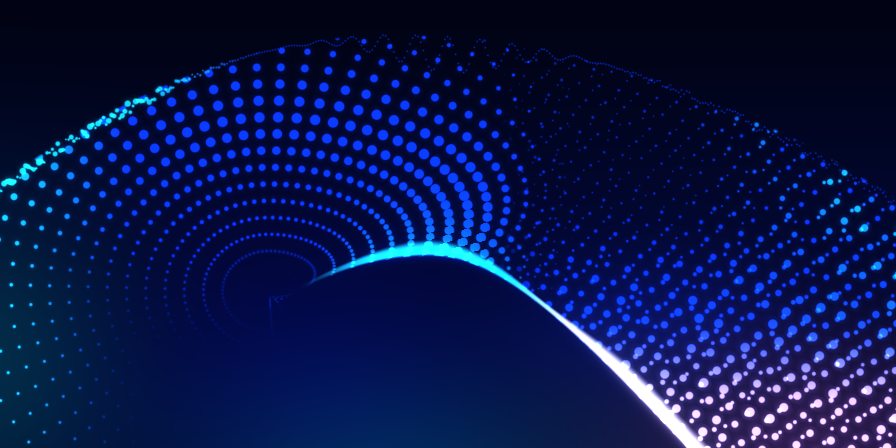
This background is drawn by a Shadertoy shader. Its source:

```glsl
// A glowing arch of dots on deep navy: rings of dots on the left, a leaning
// sheet of dots on the right, a beaded outer rim and a bright inner ridge.
// Each sheet is a warped grid; cell offsets are mapped back to keep dots round.
const vec3 BLUE = vec3(0.03, 0.19, 1.00);
const vec3 CYAN = vec3(0.08, 0.92, 1.00);
const vec3 LILAC = vec3(0.84, 0.70, 1.00);
const vec3 WHITE = vec3(0.97, 0.95, 1.00);

float hash(vec2 cell) {
    vec3 k = fract(vec3(cell.xyx) * 0.1031);
    k += dot(k, k.yzx + 33.33);
    return fract((k.x + k.y) * k.z);
}
// Soft-edged disc with a faint halo
float dotLight(vec2 offset, float radius, float pixel) {
    float d = length(offset);
    return 1.0 - smoothstep(-pixel, pixel, d - radius) + 0.16 * exp(-d * d / (2.5 * radius * radius));
}
float glow(vec2 p, vec2 centre, vec2 size) {
    vec2 q = (p - centre) / size;
    return exp(-dot(q, q));
}
// Heights of the outer rim and the inner ridge
float rimHeight(float x) {
    float d = x - 0.885;
    return 0.922 - (d < 0.0 ? 0.424 : 0.295) * d * d;
}
float ridgeHeight(float x) {
    float d = x - 0.96;
    return 0.43 - (d < 0.0 ? 0.91 * d * d : 1.2 * (sqrt(d * d + 0.0784) - 0.28));
}
vec3 background(vec2 p) {
    vec3 col = mix(vec3(0.006, 0.024, 0.17), vec3(0.004, 0.012, 0.08), smoothstep(0.5, 1.0, p.y));
    col += vec3(0.00, 0.15, 0.10) * glow(p, vec2(-0.05, 0.20), vec2(0.29, 0.33));
    col += vec3(0.00, 0.00, 0.13) * glow(p, vec2(0.70, 0.18), vec2(0.45, 0.28));
    col += vec3(0.00, 0.14, 0.13) * glow(p, vec2(0.88, -0.08), vec2(0.50, 0.25));
    col += vec3(0.01, 0.03, 0.16) * glow(p, vec2(1.45, 0.28), vec2(0.28, 0.16));
    return col + vec3(0.17, 0.08, 0.13) * glow(p, vec2(1.80, 0.00), vec2(0.42, 0.24));
}
// Ring size and angle from the top; on the right the ring centres climb as they grow
vec2 ringCoords(vec2 q) {
    if (q.x < 0.0) return vec2(length(vec2(q.x, q.y / 0.87)), atan(q.x, q.y / 0.87));
    float r = (sqrt(16.0 * q.y * q.y + 1.81 * q.x * q.x) - 2.96 * q.y) / 0.905;
    return vec2(r, atan(q.x, (q.y - 0.37 * r) / 0.5));
}
vec3 ringSheet(vec2 p, float pixel) {
    const vec2 DENSITY = vec2(23.3, 10.7);
    const float E = 0.001;
    vec2 q = p - vec2(0.60, 0.35);
    vec2 ring = ringCoords(q);
    mat2 stretch = mat2(ringCoords(q + vec2(E, 0.0)) - ring, ringCoords(q + vec2(0.0, E)) - ring) / E;
    vec2 cell = fract(ring * DENSITY + vec2(0.1, 0.0)) - 0.5;
    vec2 offset = inverse(stretch) * (cell / DENSITY);

    float depth = rimHeight(p.x) - p.y;
    float height = p.y - ridgeHeight(p.x);
    float band = exp(-pow((ring.x - 0.46) / 0.18, 2.0));
    float facing = smoothstep(-0.5, 0.6, dot(normalize(q), vec2(0.5, 0.86)));
    float leftRim = smoothstep(0.40, 0.0, p.x) * exp(-depth * 8.0);
    float radius = 0.003 + 0.0085 * band * facing + 0.006 * leftRim;
    radius *= 1.0 - 0.6 * smoothstep(1.06, 1.24, p.x);

    float light = max(smoothstep(0.2, 0.55, p.y), smoothstep(0.35, 0.0, p.x));
    light *= smoothstep(0.05, 0.16, ring.x) * smoothstep(1.32, 1.15, p.x) * smoothstep(-0.004, 0.006, depth);
    light *= mix(1.0, smoothstep(-0.004, 0.004, height), smoothstep(0.55, 0.65, p.x));
    float cyan = max(smoothstep(0.30, 0.0, p.x) * 0.7,
                     exp(-abs(height) * 22.0) * smoothstep(0.65, 0.85, p.x));
    return mix(BLUE, CYAN, cyan) * light * dotLight(offset, radius, pixel);
}
// Leaning rows that sweep down to the right; shift and scale vary the layers
vec3 sweepSheet(vec2 p, vec2 shift, float scale, float jitter, float pixel) {
    const vec2 GAP = vec2(0.040, 0.036);
    const float LEAN = 0.35;
    float slope = 0.4 * (p.x - 0.9);
    vec2 grid = vec2(p.x + LEAN * p.y, p.y + 0.2 * (p.x - 0.9) * (p.x - 0.9)) / GAP + shift;
    float seed = hash(floor(grid));
    vec2 wobble = vec2(seed, hash(floor(grid) + 17.0)) - 0.5;
    vec2 skew = (fract(grid) - 0.5 - jitter * wobble) * GAP;
    float across = (skew.x - LEAN * skew.y) / (1.0 - LEAN * slope);
    vec2 offset = vec2(across, skew.y - slope * across);

    float depth = rimHeight(p.x) - p.y;
    float low = smoothstep(0.58, 0.28, p.y);
    float right = smoothstep(1.45, 1.95, p.x);
    float radius = scale * (0.7 + 0.4 * seed) * (0.0028 + 0.0068 * low + 0.0045 * right * (1.0 - low));
    float light = smoothstep(1.08, 1.25, p.x) * smoothstep(-0.005, 0.008, depth);
    light *= smoothstep(-0.004, 0.006, p.y - ridgeHeight(p.x)) * mix(0.6, 1.0, max(low, right));
    float pink = smoothstep(0.30, 0.06, p.y) * smoothstep(1.15, 1.45, p.x);
    float cyan = right * exp(-depth * 6.0) * smoothstep(0.2, 0.7, seed);
    return mix(mix(BLUE, CYAN, cyan), LILAC, pink) * light * dotLight(offset, radius, pixel);
}
// Beads along the rim, dipping into narrow loops near the crown
vec3 rimBeads(vec2 p, float pixel) {
    const float STEP = 0.006;
    vec3 sum = vec3(0.0);
    for (int i = -2; i <= 2; i++) {
        float id = floor(p.x / STEP) + float(i);
        float x = (id + 0.5) * STEP;
        float loops = exp(-pow((x - 1.0) / 0.2, 2.0)) * pow(sin(x * 44.0), 2.0);
        float left = smoothstep(0.60, 0.25, x);
        float scatter = 0.025 * hash(vec2(id, 3.0)) * max(left, smoothstep(1.3, 1.7, x));
        float radius = 0.0015 + 0.006 * left * hash(vec2(id, 8.0));
        vec2 centre = vec2(x, rimHeight(x) - 0.08 * loops - scatter);
        sum += mix(BLUE * 0.6, CYAN * 0.8, left) * dotLight(p - centre, radius, pixel);
    }
    return sum;
}
// Bright inner ridge: cyan at the crest, white down the right flank
vec3 ridgeLight(vec2 p, float pixel) {
    float slope = (ridgeHeight(p.x + 0.005) - ridgeHeight(p.x - 0.005)) / 0.01;
    float d = (p.y - ridgeHeight(p.x)) / sqrt(1.0 + slope * slope);
    float crest = exp(-pow((p.x - 0.97) / 0.18, 2.0));
    float flank = smoothstep(1.18, 1.45, p.x);
    float width = 0.006 + 0.025 * crest + 0.028 * flank;
    float body = smoothstep(-pixel, pixel * 2.0, d) * smoothstep(width * 1.2, width * 0.6, d);
    float halo = 0.35 * exp(-abs(d) / (d > 0.0 ? 0.025 : 0.007)) * max(crest, flank);
    vec3 tint = mix(CYAN, WHITE, smoothstep(1.12, 1.28, p.x));
    return smoothstep(0.66, 0.84, p.x) * (tint * body + mix(BLUE, LILAC, flank) * halo);
}
void mainImage(out vec4 fragColor, in vec2 fragCoord) {
    vec2 p = fragCoord / iResolution.xy * vec2(2.0, 1.0);
    float pixel = 1.0 / iResolution.y;
    vec3 col = background(p) + ringSheet(p, pixel) + rimBeads(p, pixel) + ridgeLight(p, pixel);
    col += sweepSheet(p, vec2(0.0), 1.0, 0.1, pixel) + sweepSheet(p, vec2(0.45, 0.4), 0.55, 0.6, pixel);
    fragColor = vec4(clamp(col, 0.0, 1.0), 1.0);
}
```
